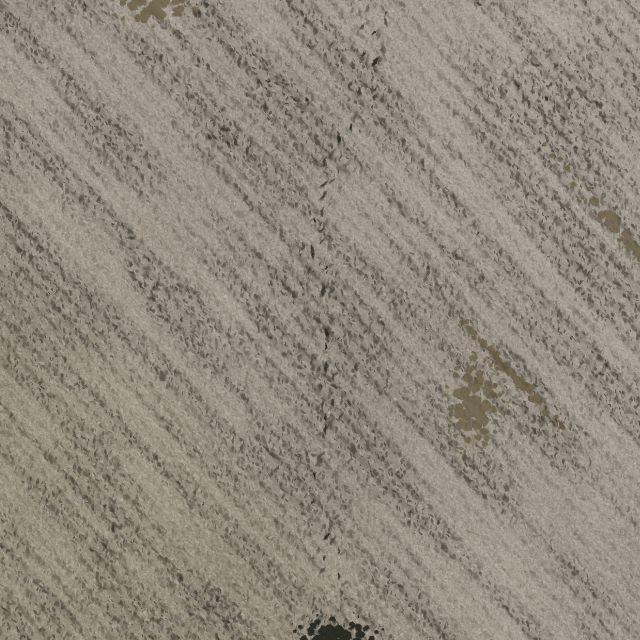
Reproduce this texture procedurally as a three.js fragment shader.

```glsl
varying vec2 vUv;

const float TAU = 6.28319;
const float ROWS = 42.0;
const vec2 ALONG = vec2(0.682, -0.731);
const vec2 ACROSS = vec2(0.731, 0.682);

const vec3 DRY_SOIL = vec3(0.638, 0.608, 0.557);
const vec3 OLIVE_SOIL = vec3(0.615, 0.585, 0.510);
const vec3 PALE_SOIL = vec3(0.675, 0.648, 0.615);
const vec3 LIGHT_CRUMB = vec3(0.720, 0.690, 0.640);
const vec3 FURROW = vec3(0.390, 0.365, 0.325);
const vec3 CLOD = vec3(0.275, 0.255, 0.220);
const vec3 DARK_CLOD = vec3(0.130, 0.130, 0.110);
const vec3 BARE_EARTH = vec3(0.400, 0.355, 0.250);
const vec3 SHRUB = vec3(0.150, 0.160, 0.130);

float hash(vec2 p) {
  vec3 q = fract(p.xyx * 0.1031);
  q += dot(q, q.yzx + 33.33);
  return fract((q.x + q.y) * q.z);
}

vec2 hash2(vec2 p) {
  return vec2(hash(p), hash(p + 57.3));
}

vec2 turn(vec2 p, float angle) {
  float c = cos(angle), s = sin(angle);
  return vec2(c * p.x + s * p.y, c * p.y - s * p.x);
}

// Layered sines, roughly -1 to 1
float waves(vec2 p) {
  float sum = 0.0, weight = 0.5;
  for (int i = 0; i < 4; i++) {
    sum += weight * sin(p.x + 1.4 * sin(p.y * 1.2 + float(i)));
    p = turn(p, 1.1) * 1.75 + 2.3;
    weight *= 0.65;
  }
  return sum;
}

// Distance to the nearest scattered point
float cells(vec2 p) {
  vec2 id = floor(p);
  float nearest = 2.0;
  for (int j = -1; j <= 1; j++)
    for (int i = -1; i <= 1; i++) {
      vec2 c = id + vec2(i, j);
      nearest = min(nearest, length(p - c - hash2(c)));
    }
  return nearest;
}

// Jittered, tilted ellipses, one per cell
float flecks(vec2 p, vec2 cell, vec2 radii, vec2 jitter, float tilt, float density, float seed) {
  vec2 id = floor(p / cell);
  float mask = 0.0;
  for (int j = -1; j <= 1; j++)
    for (int i = -1; i <= 1; i++) {
      vec2 c = id + vec2(i, j);
      vec2 r = hash2(c + seed), v = hash2(c + seed + 19.7);
      vec2 q = p - (c + 0.5 + (r - 0.5) * jitter) * cell;
      q = turn(q, tilt + (v.x - 0.5) * 1.3) / (radii * (0.55 + 0.85 * v.y));
      float shape = 1.0 - smoothstep(0.35, 1.25, length(q));
      float present = step(hash(c + seed + 41.1), density);
      mask = max(mask, shape * present * (0.4 + 0.6 * r.x));
    }
  return mask;
}

// Ragged spot with edges broken up by a noise value
float spot(vec2 p, vec2 center, vec2 radii, float rough) {
  return 1.0 - smoothstep(0.58, 0.72, length((p - center) / radii) * 0.4 + rough * 0.75);
}

void main() {
  vec2 uv = vUv;
  vec2 ragged = uv + 0.0016 * vec2(waves(uv * 260.0), waves(uv.yx * 240.0 + 5.0));
  vec2 field = vec2(dot(ragged, ALONG), dot(ragged, ACROSS));
  field.y += 0.003 * waves(field * vec2(9.0, 4.0));

  // Soil tone and grain
  float diagonal = (uv.x + uv.y) * 0.5;
  vec3 color = mix(OLIVE_SOIL, DRY_SOIL, smoothstep(0.1, 0.5, diagonal));
  color = mix(color, PALE_SOIL, smoothstep(0.5, 0.95, diagonal));
  color += 0.022 * waves(uv * 9.0);
  color += 0.08 * (cells(field * vec2(190.0, 330.0)) - 0.5);
  color += 0.05 * (hash(floor(uv * 512.0)) - 0.5);

  // Bands of rows, worn in patches
  float lane = field.y * ROWS;
  float rowStrength = hash(vec2(floor(lane), 7.0));
  float band = waves(field * vec2(4.0, 46.0) + 1.7) + 0.6 * waves(field * 9.0 + 6.0);
  float wear = smoothstep(-0.6, 0.8, band);
  float strength = wear * (0.35 + 0.65 * rowStrength);
  float groove = 1.0 - smoothstep(0.04, 0.38, abs(fract(lane) - 0.5));
  color = mix(color, FURROW, 0.17 * wear + groove * (0.05 + 0.25 * strength));
  float ribs = sin(lane * 3.0 * TAU) * (0.6 + 0.4 * sin(field.x * 480.0));
  color += 0.018 * ribs * (1.0 - 0.5 * wear);

  // Pale and dark crumbs, then clods along the rows
  float pale = flecks(field, vec2(0.0082), vec2(0.0042, 0.0019), vec2(0.9), -0.3, 0.7, 53.0);
  float crumbs = flecks(field, vec2(0.0078), vec2(0.0042, 0.0019), vec2(0.9), -0.5, 0.7, 11.0);
  float rowClods = flecks(field, vec2(0.0115, 1.0 / ROWS), vec2(0.0062, 0.0029), vec2(0.8, 0.35), -0.35, 0.9, 3.0);
  color = mix(color, LIGHT_CRUMB, pale * 0.6);
  color = mix(color, CLOD, crumbs * (0.14 + 0.66 * wear));
  color = mix(color, CLOD, rowClods * (0.25 + 0.65 * strength));

  // Dark clods, denser along a winding cross track
  float trackX = 0.505 + 0.09 * smoothstep(0.68, 1.0, uv.y) + 0.012 * sin(uv.y * 17.0);
  float track = 1.0 - smoothstep(0.008, 0.04, abs(uv.x - trackX));
  float clumps = smoothstep(-0.1, 0.7, waves(uv * 13.0 + 4.0));
  float loose = flecks(ragged, vec2(0.015), vec2(0.0062, 0.0026), vec2(0.9), -0.95, 0.6, 23.0);
  float steep = flecks(ragged, vec2(0.019), vec2(0.0085, 0.003), vec2(0.8), 1.25, 0.65, 31.0);
  color = mix(color, DARK_CLOD, loose * (0.06 + 0.74 * clumps * wear));
  color = mix(color, DARK_CLOD, steep * max(track, 0.35 * clumps * wear) * 0.9);

  // Bare patches and a shrub at the lower edge
  float rough = cells(ragged * 65.0);
  float bare = spot(uv, vec2(0.74, 0.37), vec2(0.035, 0.06), rough);
  bare = max(bare, spot(uv, vec2(0.24, 0.99), vec2(0.05, 0.025), rough));
  bare = max(bare, spot(field, vec2(0.225, 1.145), vec2(0.17, 0.010), rough));
  bare = max(bare, spot(field, vec2(0.24, 0.87), vec2(0.12, 0.008), rough));
  color = mix(color, BARE_EARTH, bare * 0.75);
  color = mix(color, SHRUB, spot(uv, vec2(0.525, 0.0), vec2(0.055, 0.03), rough) * 0.95);

  // Pale stones
  float stones = flecks(uv, vec2(0.04), vec2(0.0026, 0.0018), vec2(0.9), 0.4, 0.25, 47.0);
  color = mix(color, vec3(0.78, 0.75, 0.68), stones * 0.7);

  gl_FragColor = vec4(color, 1.0);
}
```
